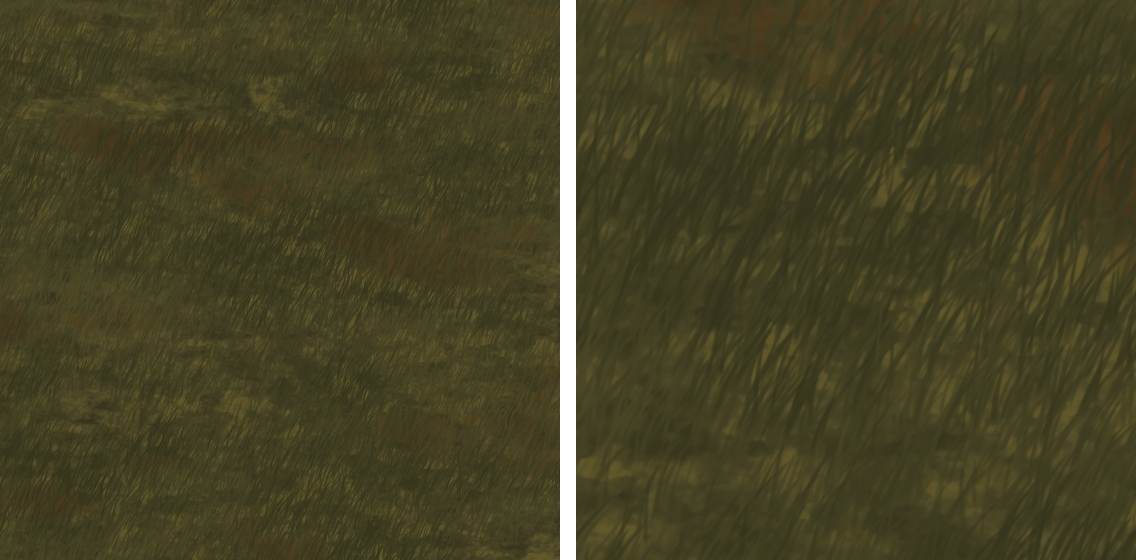
Left: the whole. Right: its middle third, enlarged.
Reproduce this texture procedurally as a three.js fragment shader.

```glsl
varying vec2 vUv;

const vec3 SOIL_DARK = vec3(0.215, 0.205, 0.115);
const vec3 SOIL_OLIVE = vec3(0.295, 0.278, 0.150);
const vec3 OCHRE = vec3(0.410, 0.365, 0.165);
const vec3 RUST = vec3(0.290, 0.205, 0.090);
const vec3 BLADE_DARK = vec3(0.200, 0.202, 0.110);
const vec3 BLADE_LIGHT = vec3(0.335, 0.312, 0.160);

const int LAYERS = 10;
const vec2 CELL = vec2(0.020, 0.035);         // one blade per cell and layer
const vec2 BLADE_HEIGHT = vec2(0.030, 0.065); // shortest, tallest
const vec2 BLADE_WIDTH = vec2(0.0011, 0.0023); // half widths
const float BLADE_OPACITY = 0.72;
const float EDGE = 0.0010;
const vec2 DRIFT_SCALE = vec2(5.0, 12.0);     // tufts stretch sideways

vec4 hash4(vec2 p) {
  vec4 q = fract(p.xyxy * vec4(0.1031, 0.1030, 0.0973, 0.1099));
  q += dot(q, q.wzxy + 33.33);
  return fract((q.xxyz + q.yzzw) * q.zywx);
}

// Broad uneven patches from layered, warped sines, about 0 to 1
float drift(vec2 p, float seed) {
  vec2 q = p * DRIFT_SCALE + seed;
  float sum = 0.0;
  float amp = 0.30;
  for (int i = 0; i < 4; i++) {
    sum += amp * sin(q.x + 1.4 * sin(q.y + seed)) * cos(q.y - 0.8 * sin(q.x * 0.7));
    q = mat2(1.45, 0.85, -0.85, 1.45) * q + seed;
    amp *= 0.72;
  }
  return 0.5 + sum;
}

// Cellular noise with softened cell borders
float softCells(vec2 p) {
  vec2 id = floor(p);
  float total = 0.0;
  float weights = 0.0;
  for (int y = -1; y <= 1; y++) {
    for (int x = -1; x <= 1; x++) {
      vec2 cell = id + vec2(float(x), float(y));
      vec4 h = hash4(cell);
      vec2 d = p - cell - h.xy;
      float w = exp(-7.0 * dot(d, d));
      total += w * h.z;
      weights += w;
    }
  }
  return total / weights;
}

// Mottled soil with ochre streaks and rusty stains
vec3 groundColor(vec2 p) {
  vec2 warped = p + 0.012 * vec2(drift(p, 2.3), drift(p, 8.1));
  float coarse = softCells(warped * vec2(22.0, 48.0));
  float medium = softCells(warped * vec2(60.0, 105.0) + 17.0);
  float grain = softCells(p * vec2(170.0, 240.0) + 41.0);
  float mottle = 0.45 * coarse + 0.33 * medium + 0.22 * grain;
  vec3 color = mix(SOIL_DARK, SOIL_OLIVE, smoothstep(0.15, 0.60, mottle));
  float streak = smoothstep(0.48, 0.80, mottle + 0.25 * (drift(p, 5.7) - 0.5));
  color = mix(color, OCHRE, 0.75 * streak);
  float stain = smoothstep(0.72, 1.0, drift(p * 0.8, 12.4) + 0.25 * (medium - 0.5));
  return mix(color, RUST, 0.7 * stain);
}

// Coverage of a tapered blade curving away from its root
float bladeMask(vec2 d, float height, float lean, float curl, float width) {
  float t = d.y / height;
  if (t <= 0.0 || t >= 1.0) return 0.0;
  float spine = height * t * (lean + curl * t);
  float slope = lean + 2.0 * curl * t;
  float across = abs(d.x - spine) * inversesqrt(1.0 + slope * slope);
  float halfWidth = width * sqrt(1.0 - t);
  float side = 1.0 - smoothstep(halfWidth - EDGE, halfWidth + EDGE, across);
  return side * smoothstep(0.0, 0.30, t) * (1.0 - smoothstep(0.88, 1.0, t));
}

// One layer of grass, painted from the far rows to the near rows
vec3 paintGrass(vec3 color, vec2 p, float layer) {
  vec2 shift = hash4(vec2(layer, 7.0)).xy;
  vec2 grid = p / CELL + shift + 10.0;
  vec2 id = floor(grid);
  for (int row = 0; row < 3; row++) {
    for (int col = -3; col <= 1; col++) {
      vec2 cell = id + vec2(float(col), -float(row));
      vec4 h = hash4(cell + layer * 71.0);
      vec4 k = hash4(cell + layer * 53.0 + 190.0);
      vec2 offset = (grid - cell - h.xy) * CELL;
      float height = mix(BLADE_HEIGHT.x, BLADE_HEIGHT.y, h.z);
      float width = mix(BLADE_WIDTH.x, BLADE_WIDTH.y, k.x);
      float mask = bladeMask(offset, height, mix(-0.10, 0.42, h.w), mix(0.05, 0.48, k.y), width);
      if (mask > 0.0) {
        vec2 root = p - offset;
        float cover = smoothstep(0.16, 0.46, drift(root, 3.1) + 0.25 * (k.z - 0.5));
        float tone = 0.35 + 0.75 * (drift(root, 6.9) - 0.5) + 0.55 * (k.w - 0.5);
        vec3 blade = mix(BLADE_DARK, BLADE_LIGHT, clamp(tone, 0.0, 1.0));
        color = mix(color, blade, mask * cover * BLADE_OPACITY);
      }
    }
  }
  return color;
}

void main() {
  vec3 color = groundColor(vUv);
  for (int i = 0; i < LAYERS; i++) {
    color = paintGrass(color, vUv, float(i) + 1.0);
  }
  gl_FragColor = vec4(color, 1.0);
}
```
